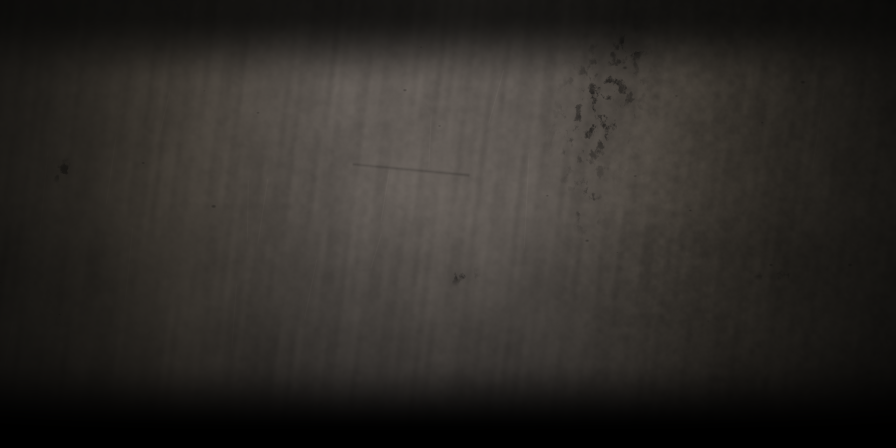
A WebGL 2 fragment shader for this texture:

```glsl
#version 300 es
precision highp float;
// A dark, worn concrete wall lit by one soft pool of light.
// A broad glow fades to black at the borders; layered noise adds mottling,
// grain and streaks, and distance functions add scratches, pits and specks.

uniform vec2 u_resolution;
out vec4 outColor;

// Light, in a space 2 wide and 1 high
const float GLOW_X = 0.97;
const float GLOW_WIDTH = 0.78;
const float GLOW_POWER = 2.2;
const float LOW_LIGHT = 0.55;
const float TOP_LIGHT = 0.16;
const vec3 LIT_COLOR = vec3(0.335, 0.312, 0.296);
const vec3 WARM_TINT = vec3(1.03, 1.0, 0.92);
const vec3 AMBIENT = vec3(0.034, 0.033, 0.029);

// Surface
const float MOTTLE = 0.30;
const float GRAIN = 0.17;
const float STREAK = 0.11;
const float PIT_DEPTH = 0.55;
const float SCRATCH_DEPTH = 0.20;
const int HAIRLINES = 16;
const int SPECKS = 22;

float hash(vec2 p) {
  vec3 q = fract(vec3(p.xyx) * 0.1031);
  q += dot(q, q.yzx + 33.33);
  return fract((q.x + q.y) * q.z);
}

float noise(vec2 p) {
  vec2 i = floor(p), f = fract(p);
  f = f * f * (3.0 - 2.0 * f);
  vec2 e = vec2(1.0, 0.0);
  return mix(mix(hash(i), hash(i + e), f.x),
             mix(hash(i + e.yx), hash(i + e.xx), f.x), f.y);
}

float fbm(vec2 p) {
  float sum = 0.0, amp = 0.5;
  for (int i = 0; i < 5; i++) {
    sum += amp * noise(p);
    p = mat2(1.6, 1.2, -1.2, 1.6) * p + 7.3;
    amp *= 0.5;
  }
  return sum;
}

float segment(vec2 p, vec2 a, vec2 b) {
  vec2 d = b - a;
  return length(p - a - d * clamp(dot(p - a, d) / dot(d, d), 0.0, 1.0));
}

float stroke(float dist, float width, float aa) {
  return 1.0 - smoothstep(width - aa, width + aa, dist);
}

// Soft elliptical mask
float blob(vec2 p, vec2 center, vec2 radius) {
  vec2 d = (p - center) / radius;
  return exp(-dot(d, d));
}

float lightPool(vec2 p) {
  float side = exp(-pow(abs(p.x - GLOW_X) / GLOW_WIDTH, GLOW_POWER));
  float body = mix(LOW_LIGHT, 1.0, smoothstep(0.1, 0.65, p.y));
  float bottom = smoothstep(0.03, 0.2, p.y);
  float top = mix(1.0, TOP_LIGHT, smoothstep(0.8, 0.97, p.y));
  return side * body * bottom * top;
}

// Thin bright hairlines and small dark specks scattered over the wall
float scatteredMarks(vec2 p, float aa) {
  float marks = 0.0;
  for (int i = 0; i < HAIRLINES; i++) {
    float k = float(i);
    vec2 a = vec2(2.0 * hash(vec2(k, 1.7)), 0.1 + 0.75 * hash(vec2(k, 5.1)));
    vec2 b = a + vec2(0.035 * hash(vec2(k, 9.4)), 0.06 + 0.16 * hash(vec2(k, 3.2)));
    marks += 0.07 * stroke(segment(p, a, b), 0.0008, aa);
  }
  for (int i = 0; i < SPECKS; i++) {
    float k = float(i) + 50.0;
    vec2 c = vec2(2.0 * hash(vec2(k, 2.3)), 0.15 + 0.75 * hash(vec2(k, 6.8)));
    marks -= 0.28 * stroke(length((p - c) * vec2(0.7, 1.0)), 0.003 * hash(vec2(k, 8.5)), aa);
  }
  return marks;
}

void main() {
  vec2 p = gl_FragCoord.xy / u_resolution * vec2(2.0, 1.0);
  float aa = 1.0 / u_resolution.y;

  // Mottling, grain and slanted vertical streaks
  float cloud = fbm(p * 5.0 + 3.0) - 0.48;
  float grain = fbm(p * 65.0) - 0.48;
  float streak = noise(vec2((p.x - 0.12 * p.y) * 75.0, p.y * 5.0)) - 0.5;
  float rough = mix(0.75, 1.5, smoothstep(1.15, 1.55, p.x));
  float surface = 1.0 + MOTTLE * cloud + GRAIN * rough * grain + STREAK * streak;
  surface += scatteredMarks(p, aa);

  // Pitted strip at the upper right, with smaller worn spots
  float pitMask = blob(p, vec2(1.34 + 0.2 * (p.y - 0.75), 0.76), vec2(0.07, 0.13));
  pitMask += 0.8 * blob(p, vec2(1.41, 0.895), vec2(0.025, 0.02));
  pitMask += 0.8 * blob(p, vec2(1.03, 0.383), vec2(0.03, 0.014));
  pitMask += 0.7 * blob(p, vec2(1.31, 0.54), vec2(0.025, 0.05));
  pitMask += 0.7 * blob(p, vec2(0.14, 0.62), vec2(0.03, 0.025));
  pitMask += 0.6 * blob(p, vec2(1.73, 0.385), vec2(0.04, 0.01));
  float pits = smoothstep(0.52, 0.72, fbm(p * vec2(62.0, 50.0) + 11.0));
  surface -= PIT_DEPTH * pits * min(pitMask, 1.0) + 0.06 * min(pitMask, 1.0);

  // Long shallow scratch left of center
  float scratch = segment(p, vec2(0.79, 0.633), vec2(1.045, 0.609));
  surface -= SCRATCH_DEPTH * stroke(scratch, 0.002, 2.0 * aa);

  float warmth = smoothstep(0.15, 0.8, abs(p.x - GLOW_X));
  vec3 wall = LIT_COLOR * mix(vec3(1.0), WARM_TINT, warmth);
  vec3 color = wall * lightPool(p) + AMBIENT * smoothstep(0.05, 0.3, p.y);
  outColor = vec4(clamp(color * surface, 0.0, 1.0), 1.0);
}
```
